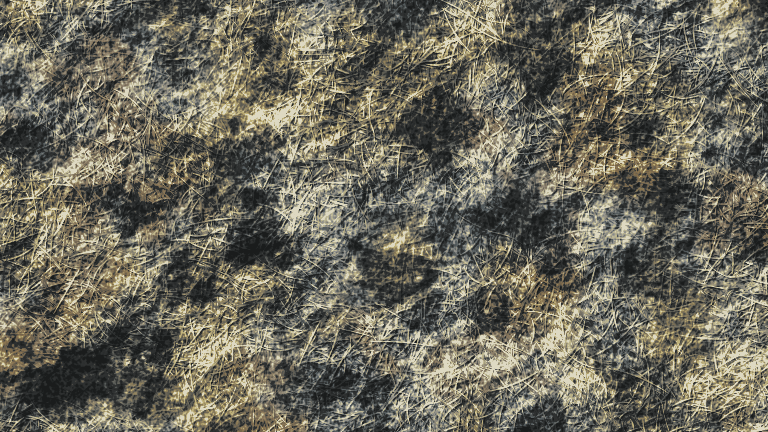
This texture is drawn by a Shadertoy shader. Its source:

```glsl
// Matted dry grass over rough soil: dark hollows, mossy patches and tangled pale straw.

#define BASE_TONE 0.56
#define HOLLOW_DEPTH 0.44
#define RELIEF 2.3
#define GRAIN 0.55
#define LAYERS 14
#define STRAND_WIDTH 0.0014
#define STRAND_SPREAD 2.5
#define STRAND_GAIN 0.62
#define SHADOW_DEPTH 0.34
#define RUST_AMOUNT 0.45

const vec2 TO_LIGHT = vec2(-0.6, 0.8);

vec2 hash2(vec2 p) {
    vec3 q = fract(p.xyx * vec3(0.1031, 0.1030, 0.0973));
    q += dot(q, q.yzx + 33.33);
    return fract((q.xx + q.yz) * q.zy);
}

float cornerSlope(vec2 cell, vec2 corner, vec2 f) {
    float angle = 6.2832 * hash2(cell + corner).x;
    return dot(vec2(cos(angle), sin(angle)), f - corner);
}

// Gradient noise, roughly -0.7 to 0.7
float noise(vec2 p) {
    vec2 cell = floor(p), f = p - cell;
    vec2 u = f * f * f * (f * (f * 6.0 - 15.0) + 10.0);
    float low = mix(cornerSlope(cell, vec2(0, 0), f), cornerSlope(cell, vec2(1, 0), f), u.x);
    float high = mix(cornerSlope(cell, vec2(0, 1), f), cornerSlope(cell, vec2(1, 1), f), u.x);
    return mix(low, high, u.y);
}

float fbm(vec2 p) {
    float sum = 0.0, amp = 1.0;
    for (int i = 0; i < 5; i++) {
        sum += amp * noise(p);
        p = mat2(1.6, 1.2, -1.2, 1.6) * p + 17.3;
        amp *= 0.58;
    }
    return sum;
}

// Coverage of a bent, tapered strand lying along the x axis
float strand(vec2 q, float halfLength, float bend, float width, float pixel) {
    float x = q.x / halfLength;
    float dist = abs(q.y - bend * halfLength * x * x);
    float taper = width * (1.0 - 0.6 * x * x);
    float ends = 1.0 - smoothstep(0.9, 1.0, abs(x));
    return ends * clamp((taper - dist) / pixel + 0.5, 0.0, 1.0);
}

// Lays tangled strands over the ground; state holds tone and warmth
vec2 addStrands(vec2 state, vec2 p, float ground, float density, float pixel) {
    for (int layer = 0; layer < LAYERS; layer++) {
        float depth = float(layer) / float(LAYERS - 1);
        float size = mix(0.032, 0.12, depth * depth * depth);
        vec2 shift = vec2(3.7, 7.9) * float(layer) + 20.0;
        vec2 home = floor(p / size + shift);
        for (int k = 0; k < 9; k++) {
            vec2 id = home + vec2(k % 3 - 1, k / 3 - 1);
            vec2 seed = id + 41.0 * float(layer);
            vec2 a = hash2(seed), b = hash2(seed + 91.7), c = hash2(seed + 173.1);
            vec2 centre = (id + a - shift) * size;
            float angle = 0.9 + 2.6 * noise(centre * 2.2 + 5.0) + STRAND_SPREAD * (b.x - 0.5);
            float s = sin(angle), co = cos(angle);
            mat2 turn = mat2(co, -s, s, co);
            vec2 q = turn * (p - centre);
            float halfLength = size * mix(0.35, 0.9, b.y);
            float bend = 0.5 * (c.x - 0.5);
            float width = STRAND_WIDTH * mix(0.5, 1.5, a.y);
            vec2 toward = turn * TO_LIGHT * 0.004;
            float shade = strand(q + toward, halfLength, bend, width * 1.2, pixel);
            float cover = strand(q, halfLength, bend, width, pixel) * density;
            state.x -= SHADOW_DEPTH * shade * density * (0.3 + 0.7 * c.y);
            float tone = ground + mix(-0.25, STRAND_GAIN, c.y);
            state = mix(state, vec2(tone, mix(state.y, b.x, 0.4)), cover);
        }
    }
    return state;
}

// Tone to colour, from deep shade through soil to sunlit straw
vec3 groundColour(float tone, float warmth, float rust) {
    vec3 soil = mix(vec3(0.33, 0.36, 0.37), vec3(0.37, 0.36, 0.32), warmth);
    vec3 litSoil = mix(vec3(0.58, 0.58, 0.56), vec3(0.54, 0.48, 0.34), warmth);
    vec3 straw = mix(vec3(0.73, 0.71, 0.58), vec3(0.75, 0.69, 0.46), warmth);
    vec3 colour = mix(vec3(0.10, 0.11, 0.11), vec3(0.18, 0.19, 0.19), smoothstep(-0.35, 0.1, tone));
    colour = mix(colour, soil, smoothstep(0.14, 0.4, tone));
    colour = mix(colour, litSoil, smoothstep(0.4, 0.67, tone));
    colour = mix(colour, straw, smoothstep(0.67, 0.86, tone));
    colour = mix(colour, vec3(0.87, 0.85, 0.76), smoothstep(0.88, 1.04, tone));
    float midtone = smoothstep(0.2, 0.5, tone) * (1.0 - smoothstep(0.62, 0.9, tone));
    return mix(colour, vec3(0.54, 0.41, 0.24), RUST_AMOUNT * rust * midtone);
}

void mainImage(out vec4 fragColor, in vec2 fragCoord) {
    vec2 p = fragCoord / iResolution.y;
    float pixel = 1.0 / iResolution.y;

    // Lumpy, side-lit ground with ragged shaded hollows
    float height = fbm(p * 3.6 + 2.0);
    float slope = height - fbm((p + TO_LIGHT * 0.012) * 3.6 + 2.0);
    float hollow = smoothstep(0.06, 0.36, fbm(p * 4.4 + 31.0));
    float ground = BASE_TONE + 0.38 * height + RELIEF * slope - HOLLOW_DEPTH * hollow;

    // Bare soil, moss and rust patches
    float bare = smoothstep(0.1, 0.4, fbm(p * 2.9 + 57.0));
    float warmth = smoothstep(-0.25, 0.4, fbm(p * 3.0 + 73.0));
    float rust = smoothstep(0.1, 0.5, fbm(p * 2.6 + 11.0));
    float crumbs = noise(p * 80.0) + noise(p * 150.0 + 9.0);

    float density = (1.0 - 0.5 * bare) * (1.0 - 0.4 * hollow);
    vec2 state = vec2(ground + GRAIN * crumbs * (1.0 - 0.3 * bare), warmth);
    state = addStrands(state, p, ground, density, pixel);
    state.x += 0.35 * GRAIN * crumbs;
    fragColor = vec4(groundColour(state.x, state.y, rust), 1.0);
}
```
